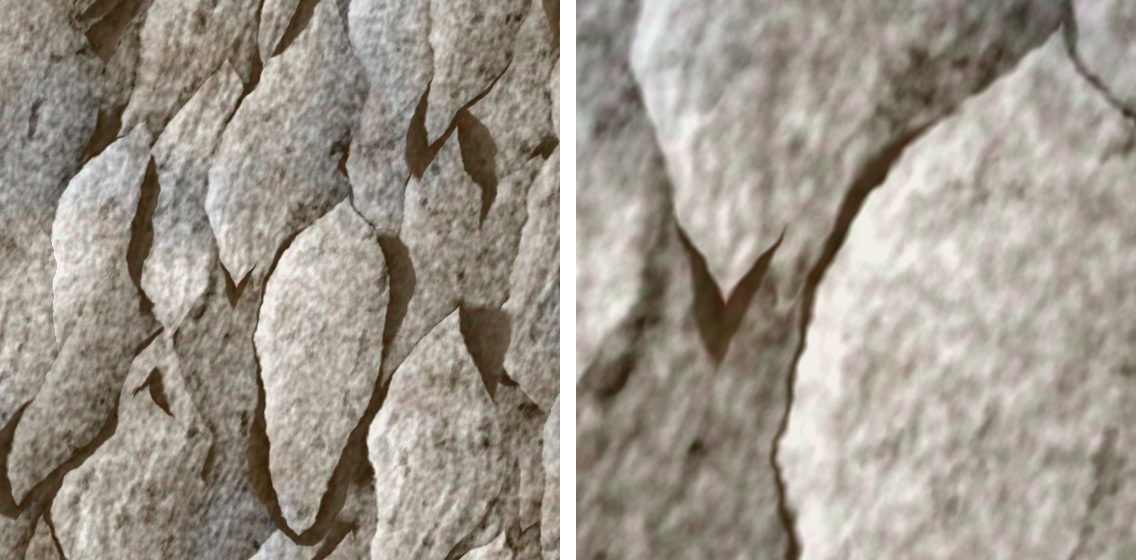
Left: the whole. Right: its middle third, enlarged.
Give the GLSL for this texture, as a three.js fragment shader.

```glsl
varying vec2 vUv;

vec2 hash2(vec2 p) {
  vec3 a = fract(vec3(p.xyx) * vec3(0.1031, 0.1030, 0.0973));
  a += dot(a, a.yzx + 33.33);
  return fract((a.xx + a.yz) * a.zy);
}

float gradientDot(vec2 cell, vec2 offset) {
  float angle = 6.2832 * hash2(cell + 57.0).x;
  return dot(vec2(cos(angle), sin(angle)), offset);
}

float gradientNoise(vec2 p) {
  vec2 i = floor(p), f = fract(p);
  vec2 u = f * f * f * (f * (f * 6.0 - 15.0) + 10.0);
  vec2 e = vec2(1.0, 0.0);
  float low = mix(gradientDot(i, f), gradientDot(i + e, f - e), u.x);
  float high = mix(gradientDot(i + e.yx, f - e.yx), gradientDot(i + 1.0, f - 1.0), u.x);
  return 1.4 * mix(low, high, u.y);
}

float fbm(vec2 p) {
  float sum = 0.0, amplitude = 0.6;
  for (int i = 0; i < 4; i++) {
    sum += amplitude * gradientNoise(p);
    p = mat2(1.6, 1.2, -1.2, 1.6) * p + 7.3;
    amplitude *= 0.55;
  }
  return sum;
}

// Nearest pointed plate of a layer: distance, side (-1 left, 1 right), two random values
vec4 nearestPlate(vec2 p, float layer) {
  vec2 cellSize = vec2(0.35, 0.56);
  vec2 home = floor(p / cellSize + layer * vec2(0.37, 0.61));
  vec4 nearest = vec4(1.0, 0.0, 0.0, 0.0);
  for (int y = -1; y <= 1; y++) {
    for (int x = -1; x <= 1; x++) {
      vec2 cell = home + vec2(float(x), float(y));
      vec2 seed = cell + 31.0 * layer + 80.0;
      vec2 jitter = 0.15 + 0.7 * hash2(seed);
      vec2 rnd = hash2(seed + 17.0);
      vec2 local = p - (cell + jitter - layer * vec2(0.37, 0.61)) * cellSize;
      local.x -= (rnd.y - 0.5) * 0.3 * local.y;
      vec2 halfSize = mix(vec2(0.05, 0.17), vec2(0.13, 0.34), rnd.x);
      vec2 s = local / halfSize;
      float d = (abs(s.x) + s.y * s.y - 1.0) * halfSize.x;
      if (d < nearest.x) nearest = vec4(d, s.x, hash2(seed + 43.0));
    }
  }
  return nearest;
}

void main() {
  // Lean the bark to the right and roughen its outlines
  vec2 p = vec2(vUv.x - 0.27 * vUv.y, vUv.y);
  vec2 bent = p + 0.045 * vec2(gradientNoise(p * 4.0), gradientNoise(p * 4.0 + 19.0));
  bent += 0.012 * vec2(fbm(p * 16.0), fbm(p * 16.0 + 41.0));

  float broad = fbm(p * vec2(5.0, 3.0) + 3.0);
  float tone = 0.49 + 0.22 * broad;
  float roughness = 1.0;
  float warmth = 0.0;

  // Stack plates from back to front, with brown hollows beside them
  for (int i = 0; i < 4; i++) {
    float layer = float(i);
    vec4 plate = nearestPlate(bent, layer);
    float d = plate.x;
    float gap = 0.11 * gradientNoise(bent * vec2(6.0, 3.5) + layer * 13.0) - 0.006;
    float hollow = 1.0 - smoothstep(gap - 0.005, gap + 0.005, d);
    tone = mix(tone, 0.09 + 3.0 * max(d, 0.0), hollow);
    roughness = mix(roughness, 0.3, hollow);
    warmth = mix(warmth, 1.0, hollow);
    tone *= 1.0 - 0.3 * exp(-max(d, 0.0) * 60.0);

    float cover = 1.0 - smoothstep(-0.003, 0.004, d);
    float left = smoothstep(0.2, -0.8, plate.y);
    float rim = left * smoothstep(-0.035, -0.012, d);
    float face = mix(0.43, 0.74, plate.z) + 0.2 * broad + 0.1 * left + 0.13 * rim;
    face -= 0.13 * smoothstep(0.2, 0.9, plate.y);
    tone = mix(tone, face, cover);
    roughness = mix(roughness, 1.0 - 0.35 * rim, cover);
    warmth = mix(warmth, 0.0, cover);
  }

  // Mottled grain, lengthwise fibres and dark pits
  float grain = 0.27 * fbm(p * vec2(48.0, 36.0));
  grain += 0.15 * gradientNoise(p * vec2(110.0, 75.0) + 9.0);
  float fibreArea = smoothstep(0.0, 0.4, gradientNoise(p * 3.0 + 27.0));
  grain += 0.28 * fibreArea * gradientNoise(bent * vec2(65.0, 7.0));
  float pits = smoothstep(0.22, 0.55, fbm(p * vec2(23.0, 17.0) + 61.0));
  float stain = smoothstep(0.1, 0.5, fbm(p * vec2(6.0, 5.0) + 83.0));
  tone += roughness * (grain - 0.25 * pits - 0.12 * stain);
  tone = clamp(tone, 0.03, 1.0);

  // Brown shadows to cream highlights, with cool and rusty patches
  vec3 color = mix(vec3(0.16, 0.11, 0.035), vec3(0.95, 0.935, 0.91), tone);
  float cool = smoothstep(0.05, 0.5, gradientNoise(p * 3.5 + 71.0));
  color += (1.0 - warmth) * cool * vec3(-0.025, 0.0, 0.035);
  color += (0.6 * stain + 0.5 * warmth) * vec3(0.03, -0.005, -0.025);
  color += 0.025 * gradientNoise(p * 60.0 + 5.0) * vec3(1.0, -0.6, 0.4);
  gl_FragColor = vec4(color, 1.0);
}
```
